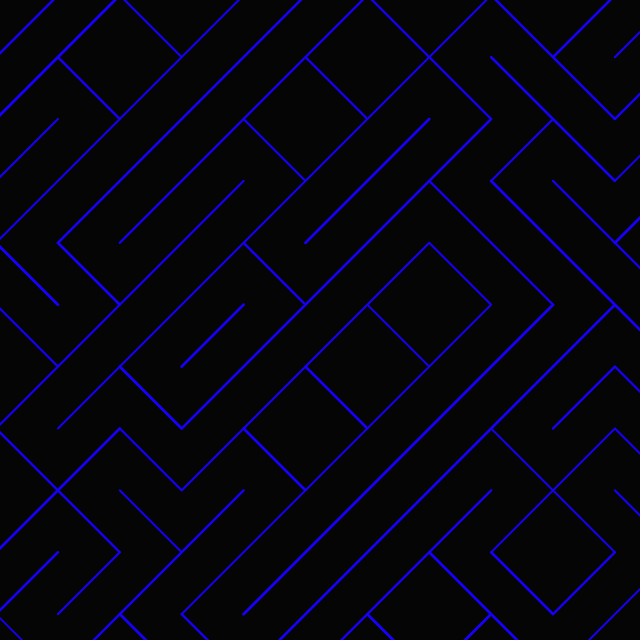
Write a three.js fragment shader that draws this pattern.

```glsl
// Diagonal maze: every square cell holds one of its two diagonals, picked
// by a hash, so that the thin blue strokes join into walls on near-black.
// Stroke distance is taken over neighbouring cells to keep joints whole.
varying vec2 vUv;

const vec3 BACKGROUND = vec3(0.018, 0.018, 0.018);
const vec3 LINE_COLOR = vec3(0.09, 0.0, 0.98);
const float CELL_SIZE = 0.0967;
const vec2 GRID_ORIGIN = vec2(-0.0062, 0.0404);
const float RISING_SHARE = 0.57;
const vec2 HALF_WIDTH_RANGE = vec2(0.0014, 0.0022);

float hash(vec2 p) {
  vec3 q = fract(vec3(p.xyx) * 0.1031);
  q += dot(q, q.yzx + 33.33);
  return fract((q.x + q.y) * q.z);
}

float segmentDistance(vec2 p, vec2 a, vec2 b) {
  vec2 ab = b - a;
  float t = clamp(dot(p - a, ab) / dot(ab, ab), 0.0, 1.0);
  return length(p - a - ab * t);
}

// Signed distance to the stroke of one cell, in canvas units.
// All strokes lying on the same long diagonal share one width.
float cellStroke(vec2 gridPos, vec2 cell, float cellSize) {
  bool rising = hash(cell + 57.0) < RISING_SHARE;
  vec2 start = rising ? vec2(0.0, 0.0) : vec2(0.0, 1.0);
  float diagonal = rising ? cell.x - cell.y : cell.x + cell.y;
  float pick = hash(vec2(diagonal + 40.0, rising ? 3.0 : 11.0));
  float halfWidth = mix(HALF_WIDTH_RANGE.x, HALF_WIDTH_RANGE.y, pick);
  float d = segmentDistance(gridPos - cell, start, 1.0 - start);
  return d * cellSize - halfWidth;
}

// Nearest stroke among the cell and its eight neighbours.
float mazeDistance(vec2 uv, vec2 origin, float cellSize) {
  vec2 gridPos = (uv - origin) / cellSize;
  vec2 home = floor(gridPos);
  float nearest = 1.0;
  for (int y = -1; y <= 1; y++) {
    for (int x = -1; x <= 1; x++) {
      vec2 cell = home + vec2(float(x), float(y));
      nearest = min(nearest, cellStroke(gridPos, cell, cellSize));
    }
  }
  return nearest;
}

void main() {
  float d = mazeDistance(vUv, GRID_ORIGIN, CELL_SIZE);

  // Blend over one output pixel for a crisp, smooth edge.
  float pixel = max(fwidth(vUv.x), 0.0001);
  float coverage = clamp(0.5 - d / pixel, 0.0, 1.0);
  gl_FragColor = vec4(mix(BACKGROUND, LINE_COLOR, coverage), 1.0);
}
```
